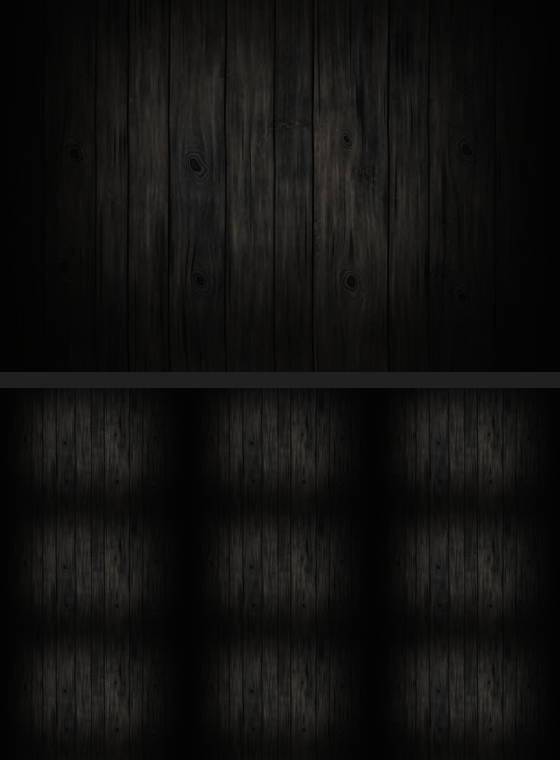
Top: one tile. Bottom: repeated 3 by 3.
Give the GLSL for this texture, as a WebGL 1 fragment shader.

```glsl
precision highp float;
uniform vec2 u_resolution;

float hash(vec2 p) {
  vec3 q = fract(p.xyx * 0.1031);
  q += dot(q, q.yzx + 33.33);
  return fract((q.x + q.y) * q.z);
}

// Value noise that wraps after a whole number of cells
float noise(vec2 p, vec2 period) {
  vec2 cell = floor(p);
  vec2 f = fract(p);
  f *= f * (3.0 - 2.0 * f);
  vec2 a = mod(cell, period);
  vec2 b = mod(cell + 1.0, period);
  return mix(mix(hash(a), hash(vec2(b.x, a.y)), f.x),
             mix(hash(vec2(a.x, b.y)), hash(b), f.x), f.y);
}

float layer(vec2 uv, vec2 cells, float offset) {
  return noise(uv * cells + offset, cells);
}

void main() {
  vec2 uv = gl_FragCoord.xy / u_resolution;
  float x = uv.x + 0.002 * (layer(uv, vec2(1.0, 9.0), 0.0) - 0.5);

  // Plank bounds; the last column is the first seam wrapped around
  mat4 seams = mat4(0.030, 0.078, 0.171, 0.229, 0.302, 0.403, 0.490, 0.559,
                    0.694, 0.766, 0.885, 0.964, 1.03, 1.03, 1.03, 1.03);
  float left = -0.036;
  float right = 1.03;
  float plank = 0.0;
  for (int i = 0; i < 4; i++) {
    for (int j = 0; j < 4; j++) {
      float seam = seams[i][j];
      if (seam <= x) {
        left = seam;
        plank += 1.0;
      } else {
        right = min(right, seam);
      }
    }
  }
  plank = mod(plank, 12.0);
  float width = right - left;
  float shift = plank * 17.3;

  // Knots in some wide planks bend the grain around them
  vec2 grainUv = uv;
  float rough = layer(uv, vec2(70.0, 46.0), 0.0);
  float rings = 0.0;
  float core = 0.0;
  for (int k = 0; k < 2; k++) {
    vec2 seed = vec2(plank + 3.0, float(k) * 7.0 + 5.0);
    float radius = mix(0.02, 0.036, hash(seed)) * step(0.09, width);
    if (radius > 0.0) {
      vec2 center = vec2(mix(left, right, 0.38 + 0.24 * hash(seed + 11.0)),
                         0.58 - 0.32 * float(k) + 0.12 * (hash(seed + 23.0) - 0.5));
      vec2 d = vec2(1.5 * (uv.x - center.x), fract(uv.y - center.y + 0.5) - 0.5);
      vec2 e = d / (radius * vec2(1.3, 3.2));
      grainUv.x -= d.x * 0.55 * exp(-dot(e, e));
      d.x += 0.3 * d.y;
      float dist = length(d * vec2(1.0, 0.75)) / radius + 0.4 * (rough - 0.5);
      rings += sin(dist * 19.0 + 3.0 * rough) * exp(-1.3 * dist * dist);
      core = max(core, 1.0 - smoothstep(0.1, 0.5, dist));
    }
  }

  // Wood grain, from broad streaks to crisp fibres and grit
  grainUv.x += 0.006 * (layer(uv, vec2(8.0, 5.0), shift) - 0.5);
  float broad = layer(grainUv, vec2(38.0, 3.0), shift);
  float medium = layer(grainUv, vec2(120.0, 6.0), shift);
  float fine = layer(grainUv, vec2(260.0, 14.0), shift);
  float grit = layer(grainUv, vec2(330.0, 90.0), shift);
  float blotch = 0.5 * layer(uv, vec2(9.0, 6.0), shift)
               + 0.5 * layer(uv, vec2(34.0, 26.0), shift);
  float tone = 0.02 + 0.15 * broad + 0.25 * medium + 0.24 * fine
             + 0.16 * grit + 0.24 * blotch;
  tone += 0.2 * smoothstep(0.7, 1.0, fine) * medium;
  tone *= 0.8 + 0.3 * hash(vec2(plank, 41.0));
  tone *= 1.0 + 0.55 * rings;
  tone *= 1.0 - 0.7 * core;

  // Thin dark splits running along the grain
  float split = smoothstep(0.72, 0.95, layer(grainUv, vec2(210.0, 5.0), shift + 9.0));
  float splitArea = smoothstep(0.35, 0.7, layer(uv, vec2(24.0, 4.0), shift));
  tone *= 1.0 - 0.7 * split * splitArea;

  // Blistered char: small clusters of pale specks
  float patches = smoothstep(0.82, 0.94, layer(uv, vec2(30.0, 15.0), 5.0));
  float specks = smoothstep(0.55, 0.85, layer(uv, vec2(230.0, 150.0), 0.0));
  tone += patches * (0.25 * specks - 0.1);

  // Gaps between planks, shaded sides and worn left edges
  float edge = min(x - left, right - x);
  float seamId = mod(plank + step(right - x, x - left), 12.0);
  float depth = 0.65 + 0.35 * hash(vec2(seamId, 57.0));
  float worn = exp(-pow((x - left - 0.0038) / 0.0014, 2.0));
  tone += 0.3 * worn * hash(vec2(plank, 71.0)) * medium;
  tone *= mix(0.8, 1.0, smoothstep(0.0, 0.01, edge));
  tone *= 1.0 - depth * (1.0 - smoothstep(0.0006, 0.0026, edge));

  // Soft light in the middle, falling to near black at the borders
  vec2 wave = 0.5 - 0.5 * cos(6.28318 * (uv - vec2(0.0, 0.06)));
  float light = wave.x * (1.9 - 0.9 * wave.x) * mix(0.27, 1.0, wave.y * (1.6 - 0.6 * wave.y));

  vec3 coolWood = vec3(0.225, 0.228, 0.225);
  vec3 warmWood = vec3(0.255, 0.236, 0.214);
  vec3 wood = mix(coolWood, warmWood, smoothstep(0.25, 0.7, 0.5 * broad + 0.5 * blotch));
  gl_FragColor = vec4(vec3(0.013, 0.013, 0.012) + wood * max(tone, 0.0) * light, 1.0);
}
```
